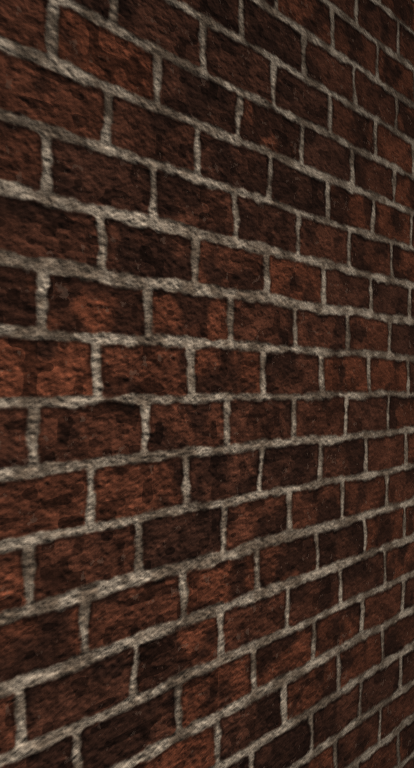
Give the GLSL for this texture, as a WebGL 2 fragment shader.

```glsl
#version 300 es
precision highp float;
// Old brick wall receding to the right, in running bond with rough mortar.
// The canvas is projected onto the wall plane, split into staggered cells,
// and each brick is a rounded box with noisy edges, stains and grain.
uniform vec2 u_resolution;
out vec4 outColor;

float hash(vec2 p) {
  vec3 q = fract(vec3(p.xyx) * 0.1031);
  q += dot(q, q.yzx + 33.33);
  return fract((q.x + q.y) * q.z);
}

float noise(vec2 p) {
  vec2 i = floor(p), f = fract(p);
  f = f * f * (3.0 - 2.0 * f);
  return mix(mix(hash(i), hash(i + vec2(1, 0)), f.x),
             mix(hash(i + vec2(0, 1)), hash(i + vec2(1, 1)), f.x), f.y);
}

float fbm(vec2 p) {
  float sum = 0.0, amp = 0.53;
  for (int i = 0; i < 4; i++) {
    sum += amp * noise(p);
    p = mat2(1.6, 1.2, -1.2, 1.6) * p + 7.3;
    amp *= 0.5;
  }
  return sum;
}

void main() {
  vec2 p = gl_FragCoord.xy / u_resolution;

  // Perspective: courses shrink to half their height at the right edge
  float scale = 1.0 - 0.5 * p.x;
  vec2 wall = vec2(1.0 / (scale * 0.168), (0.499 - p.y) * 10.67 / scale - 0.24);
  vec2 grainPos = wall * vec2(1.9, 1.0) + 40.0;
  float pixel = 10.67 / (u_resolution.y * scale);
  float detail = smoothstep(0.45, 0.85, scale) * 0.6 + 0.4;

  // Uneven courses, staggered by half a brick
  wall.y += 0.07 * (noise(grainPos * 0.9) - 0.5);
  float course = floor(wall.y);
  float stagger = 0.21 - 0.025 * course + 0.5 * mod(course, 2.0);
  float along = wall.x - stagger;
  along += 0.05 * (noise(grainPos * vec2(0.6, 1.7) + 9.0) - 0.5);
  vec2 id = vec2(floor(along), course) + 50.0;
  vec2 f = vec2(fract(along), fract(wall.y));

  // Brick distance, positive inside; joint width differs by course
  float joint = 0.075 + 0.045 * hash(vec2(floor(wall.y + 0.5) + 31.0, 4.0));
  vec2 halfSize = vec2(0.95 - 0.082, 0.5 - joint);
  vec2 q = abs(f - 0.5) * vec2(1.9, 1.0) - halfSize + 0.05;
  float inside = 0.05 - length(max(q, 0.0)) - min(max(q.x, q.y), 0.0);
  float rough = fbm(grainPos * 5.0);
  inside += (rough - 0.5) * 0.11 + (noise(grainPos * 2.3) - 0.5) * 0.05;
  float brickMask = smoothstep(-0.018 - pixel, 0.018 + pixel, inside);

  // Surface relief, lit from above
  float fine = fbm(grainPos * vec2(9.0, 13.0));
  float relief = fine - fbm(grainPos * vec2(9.0, 13.0) + vec2(0.15, -0.5));

  // Fired clay: tone per brick, dark scorches, pale dust
  float tone = hash(id);
  vec3 clay = mix(vec3(0.21, 0.130, 0.098), vec3(0.31, 0.172, 0.118), tone);
  clay *= 0.72 + 0.56 * fbm(grainPos * 2.2 + id * 3.0);
  float scorch = fbm(grainPos * 1.7 + id * 5.7);
  float amount = smoothstep(0.46, 0.68, scorch + 0.20 * (hash(id + 17.0) - 0.45));
  clay = mix(clay, vec3(0.125, 0.080, 0.062), 0.75 * amount);
  float pit = smoothstep(0.66, 0.76, noise(grainPos * vec2(4.0, 6.0) + id));
  clay *= 1.0 - 0.35 * pit * detail;
  clay *= 1.0 + detail * (0.7 * (fine - 0.5) + 0.9 * relief);
  float dust = smoothstep(0.70, 0.82, fbm(grainPos * 7.0 + 3.0));
  clay = mix(clay, vec3(0.37, 0.30, 0.25), 0.4 * dust);

  // Shadow under the mortar ledge and worn brick edges
  float rim = 1.0 - smoothstep(0.0, 0.10, inside);
  clay *= 1.0 - rim * mix(0.42, 0.12, smoothstep(0.15, 0.7, f.y));

  // Mortar: sandy, paler in the middle of the joint
  float sand = fbm(grainPos * 3.0 + 21.0);
  vec3 mortar = mix(vec3(0.31, 0.262, 0.215), vec3(0.49, 0.437, 0.375),
                    smoothstep(0.25, 0.72, sand));
  mortar *= 1.0 + detail * (0.5 * (fine - 0.5) + 1.0 * relief);
  mortar *= 0.80 + 0.26 * smoothstep(0.0, 0.08, -inside);

  // Room light: dim at the top left and the far side
  vec3 color = mix(mortar, clay, brickMask);
  float light = 1.06 - 0.20 * smoothstep(0.55, 1.0, p.y);
  light -= 0.14 * smoothstep(0.5, 1.0, p.x);
  light -= 0.12 * smoothstep(0.3, 0.0, p.y) * p.x;
  outColor = vec4(clamp(color * light, 0.0, 1.0), 1.0);
}
```
